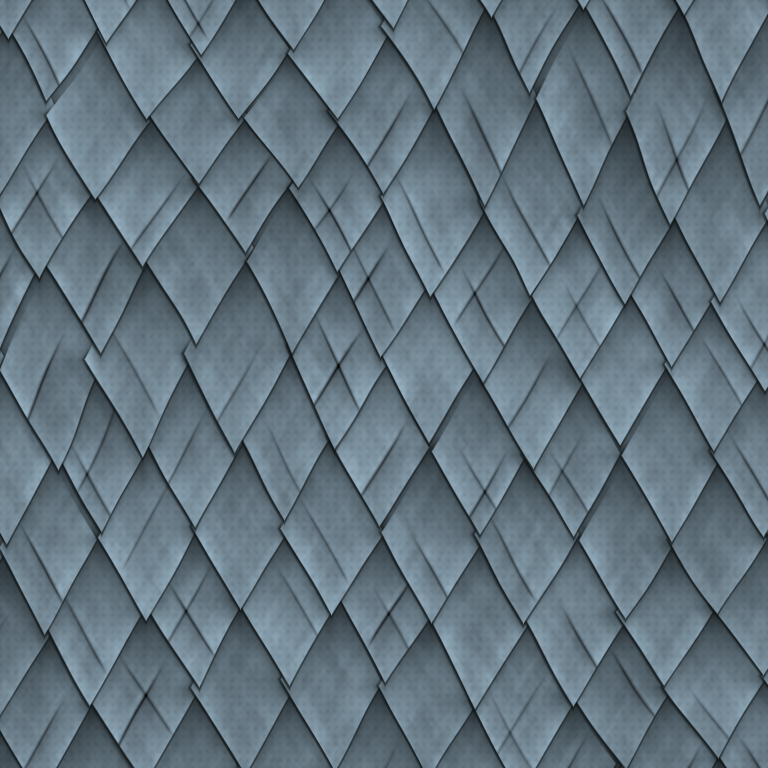
Give the GLSL for this pattern, as a WebGL 2 fragment shader.

```glsl
#version 300 es
precision highp float;

uniform vec2 u_resolution;
out vec4 fragColor;

const vec2 GRID = vec2(8.0, 9.4);   // scales across, staggered rows down
const vec3 SLATE = vec3(0.405, 0.475, 0.520);
const vec3 SHADOW = vec3(0.060, 0.080, 0.085);

float hash(vec2 p) {
    return fract(sin(dot(p, vec2(127.1, 311.7))) * 43758.5453);
}

float noise(vec2 p) {
    vec2 i = floor(p);
    vec2 f = fract(p);
    f = f * f * (3.0 - 2.0 * f);
    float low = mix(hash(i), hash(i + vec2(1.0, 0.0)), f.x);
    float high = mix(hash(i + vec2(0.0, 1.0)), hash(i + vec2(1.0, 1.0)), f.x);
    return mix(low, high, f.y);
}

float fbm(vec2 p) {
    float sum = 0.0;
    float gain = 0.5;
    for (int i = 0; i < 4; i++) {
        sum += gain * noise(p);
        p = p * 2.03 + 7.1;
        gain *= 0.5;
    }
    return sum;
}

// Soft shadow plus a narrow dark seam, falling off with distance
float seamShade(float dist, float lineWidth, float softness) {
    float seam = exp(-pow(dist / lineWidth, 2.0));
    float soft = exp(-dist / softness);
    return max(0.97 * seam, 0.50 * soft);
}

// Secondary fold parallel to the lower edge on the given side
float crease(vec2 q, float unit, float side, float chance, vec2 id) {
    q.x *= side;
    float across = (q.x + q.y - mix(-0.65, 0.15, hash(id + 4.7))) * unit;
    float along = q.y - q.x;
    float start = mix(-1.7, -1.0, hash(id + 8.2));
    float fade = smoothstep(start, start + 0.4, along)
               * (1.0 - smoothstep(start + 1.3, start + 2.3, along));
    float line = exp(-pow(across / 0.0022, 2.0));
    float under = exp(min(across, 0.0) / 0.012) * smoothstep(0.001, -0.001, across);
    float lip = exp(-abs(across) / 0.012) * smoothstep(-0.001, 0.002, across);
    float amount = step(hash(id + 13.9), chance) * mix(0.5, 1.1, hash(id + 2.6)) * fade;
    return amount * (0.18 * lip - 0.48 * line - 0.22 * under);
}

// Brightness of one scale: pale lower rim and corners, dim upper part
float scaleTone(vec2 q, float depth, float unit, vec2 id) {
    float rim = exp(-max(depth, 0.0) / 0.018) * smoothstep(0.6, -0.3, q.y);
    float tone = 1.04 + 0.20 * rim + 0.24 * q.x * q.x;
    tone -= 0.12 * smoothstep(-0.3, 0.9, q.y);
    tone += 0.10 * (hash(id + 31.0) - 0.5);
    return tone + crease(q, unit, 1.0, 0.5, id) + crease(q, unit, -1.0, 0.4, id + 57.0);
}

// Lays one diamond scale and its cast shadow over the scales below
vec3 layScale(vec3 below, vec2 q, vec2 halfSize, vec2 id, float blur) {
    float unit = halfSize.x * halfSize.y / length(halfSize);
    float dist = (abs(q.x) + abs(q.y) - 1.0) * unit;
    float crisp = smoothstep(0.15, -0.15, q.x);
    float lineWidth = mix(0.0032, 0.0046, crisp);
    float softness = mix(0.007, 0.021, hash(id + 17.5));
    float shade = seamShade(max(dist, 0.0), lineWidth, softness);
    shade *= smoothstep(0.25, -0.1, q.y) * mix(0.80, 1.0, crisp);
    vec3 shaded = mix(below, SHADOW, shade);
    vec3 surface = SLATE * scaleTone(q, -dist, unit, id);
    return mix(surface, shaded, smoothstep(-blur, blur, dist));
}

vec3 scaleField(vec2 p, float blur) {
    vec3 color = SLATE * 0.85;
    float baseRow = floor(p.y * GRID.y + 0.5);
    // Lower rows first, so upper rows overlap them
    for (int j = -2; j <= 2; j++) {
        float row = baseRow + float(j);
        float stagger = 0.5 * mod(row, 2.0);
        float baseColumn = floor(p.x * GRID.x - stagger + 0.5);
        for (int i = -1; i <= 1; i++) {
            vec2 id = vec2(baseColumn + float(i), row);
            vec2 jitter = vec2(hash(id), hash(id + 5.3)) - 0.5;
            vec2 center = (id + vec2(stagger, 0.0) + jitter * vec2(0.12, 0.24)) / GRID;
            float size = mix(1.0, 1.12, hash(id + 9.1));
            vec2 halfSize = vec2(0.5, 1.0) / GRID * size;
            color = layScale(color, (p - center) / halfSize, halfSize, id, blur);
        }
    }
    return color;
}

void main() {
    vec2 p = gl_FragCoord.xy / u_resolution.y;
    float blur = max(0.0012, 0.75 / u_resolution.y);

    // Broad drift of the rows and slight wander of the edges
    vec2 drift = vec2(noise(p * 3.0 + 11.0), noise(p * 3.0 + 63.0)) - 0.5;
    vec2 bend = vec2(noise(p * 12.0), noise(p * 12.0 + 40.0)) - 0.5;
    vec3 color = scaleField(p + vec2(0.025, 0.075) * drift + 0.006 * bend, blur);

    // Cloudy wear, brushing along both edge directions, fine dotted mesh
    float clouds = fbm(p * 11.0) - 0.47;
    float rising = fbm(vec2(p.x * 85.0 - p.y * 50.0, p.x * 9.0 + p.y * 15.0)) - 0.47;
    float falling = fbm(vec2(p.x * 85.0 + p.y * 50.0, p.y * 15.0 - p.x * 9.0)) - 0.47;
    vec2 mesh = 0.5 + 0.5 * cos(p * 6.2832 * 96.0);
    float grain = noise(p * 230.0) - 0.5;
    color *= 1.0 + 0.25 * clouds + 0.19 * (rising + falling)
           - 0.06 * (mesh.x * mesh.y - 0.25) + 0.04 * grain;
    fragColor = vec4(clamp(color, 0.0, 1.0), 1.0);
}
```
